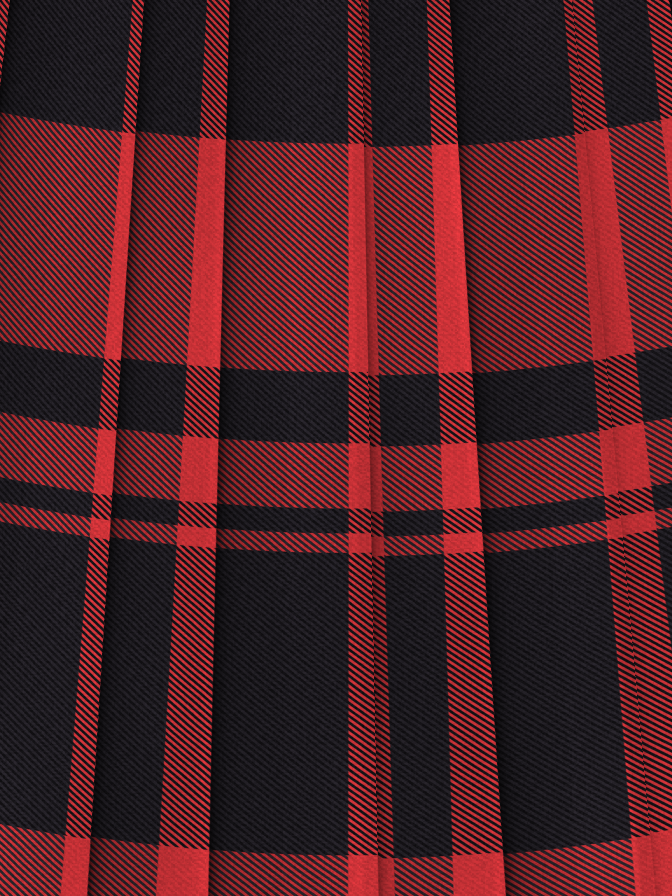
This texture is drawn by a WebGL 1 fragment shader. Its source:

```glsl
precision highp float;
// Pleated tartan cloth: red and black yarns woven as a diagonal twill.
// Warp bands fan out from the waist in pairs; weft bands sag in an arc and
// step slightly at every fold. Lengths are in canvas widths, y runs down.
uniform vec2 u_resolution;

#define PAIR_PERIOD 0.327   // distance between pairs of warp bands
#define PAIR_START 0.206    // first narrow band at the waist
#define PAIR_GAP 0.119      // narrow band to wide band
#define FAN_CENTER 0.477
#define FAN_SPREAD 0.266    // widening per unit of depth
#define WEFT_PERIOD 1.059
#define WEFT_START 0.217
#define SAG 0.19
#define TWILL 100.0         // diagonal ribs per width
#define TWILL_SLOPE 0.95
#define RED vec3(0.79, 0.195, 0.215)
#define BLACK vec3(0.114, 0.104, 0.124)

float hash(vec2 p) {
  return fract(sin(dot(p, vec2(127.1, 311.7))) * 43758.5453);
}

float noise(vec2 p) {
  vec2 cell = floor(p), f = fract(p);
  f = f * f * (3.0 - 2.0 * f);
  return mix(mix(hash(cell), hash(cell + vec2(1.0, 0.0)), f.x),
             mix(hash(cell + vec2(0.0, 1.0)), hash(cell + 1.0), f.x), f.y);
}

// Soft-edged stripe from lo to hi
float stripe(float x, float lo, float hi, float blur) {
  return smoothstep(lo - blur, lo + blur, x) *
         (1.0 - smoothstep(hi - blur, hi + blur, x));
}

// Shadow cast to the right of a fold at distance d
float foldShade(float d, float strength, float blur) {
  float behind = smoothstep(-blur, blur, d);
  float away = max(d, 0.0);
  float shadow = 0.50 * exp(-away / 0.009) + 0.20 * exp(-away / 0.055);
  return 1.0 - strength * behind * shadow;
}

// Horizontal tartan sequence: one broad, one medium and one thin red band
float weftBands(float y, float blur) {
  float v = mod(y - WEFT_START + 0.2, WEFT_PERIOD) - 0.2;
  return stripe(v, 0.0, 0.340, blur) + stripe(v, 0.446, 0.543, blur) +
         stripe(v, 0.580, 0.609, blur);
}

void main() {
  vec2 p = vec2(gl_FragCoord.x, u_resolution.y - gl_FragCoord.y) / u_resolution.x;
  float blur = 0.8 / u_resolution.x;

  // Undo the fan, then locate the pair of warp bands
  float x = FAN_CENTER + (p.x - FAN_CENTER) / (1.0 + FAN_SPREAD * p.y);
  float u = (x - PAIR_START) / PAIR_PERIOD;
  float pair = floor(u + 0.3);
  float fromNarrow = (u - pair) * PAIR_PERIOD;
  float fromWide = fromNarrow - PAIR_GAP;

  // Band widths grow downward; narrow bands also grow from pair to pair
  float growth = 0.72 + 0.38 * p.y;
  float narrowHalf = 0.5 * max(0.024 + 0.018 * pair, 0.01) * growth;
  float wideHalf = 0.0235 * growth;
  float warpRed = stripe(fromNarrow, -narrowHalf, narrowHalf, blur) +
                  stripe(fromWide, -wideHalf, wideHalf, blur);

  // Folds cross the narrow bands at differing places and edge the wide ones
  float narrowFold = fromNarrow - narrowHalf * (1.0 - 0.7 * pair);
  float wideFold = fromWide - wideHalf;
  float panel = 2.0 * pair + step(0.0, narrowFold) + step(0.0, wideFold);

  // Weft height with sag and a small slip per panel
  float sag = SAG * (p.x - 0.52) * (p.x - 0.52);
  float y = p.y + sag + 0.010 * (hash(vec2(panel, 4.0)) - 0.5);
  float weftRed = weftBands(y, blur);

  // Twill: each diagonal rib shows either warp or weft
  float phase = TWILL * (y - TWILL_SLOPE * x) + 0.12 * noise(p * 25.0);
  float rib = abs(fract(phase) - 0.5) * 2.0;
  float ribBlur = clamp(TWILL * 2.2 * blur, 0.12, 0.5);
  float warpOnTop = smoothstep(0.5 - ribBlur, 0.5 + ribBlur, rib);
  float red = mix(weftRed, warpRed, warpOnTop);

  // Yarn relief, fibre grain and slow unevenness of the cloth
  float grain = hash(floor(p * 384.0)) - 0.5;
  float blackRelief = 0.62 * (warpOnTop - 0.5) + 0.34 * grain;
  float redRelief = 0.10 * (rib - 0.5) + 0.14 * grain;
  vec3 color = mix(BLACK * (1.0 + blackRelief), RED * (1.0 + redRelief), red);
  color *= 0.94 + 0.12 * noise(p * vec2(9.0, 4.0));

  // Pleat shadows, weaker where the fold opens, and a faint lit rim
  float opening = clamp(1.0 - 0.35 * pair, 0.2, 1.0);
  color *= foldShade(narrowFold, opening, blur) * foldShade(wideFold, 1.0, blur);
  color *= 1.0 + 0.06 * stripe(wideFold, -0.012, 0.0, 0.004);
  color *= 1.0 - 0.18 * (1.0 - opening) * stripe(narrowFold, -0.016, 0.0, 0.003);

  gl_FragColor = vec4(color, 1.0);
}
```
